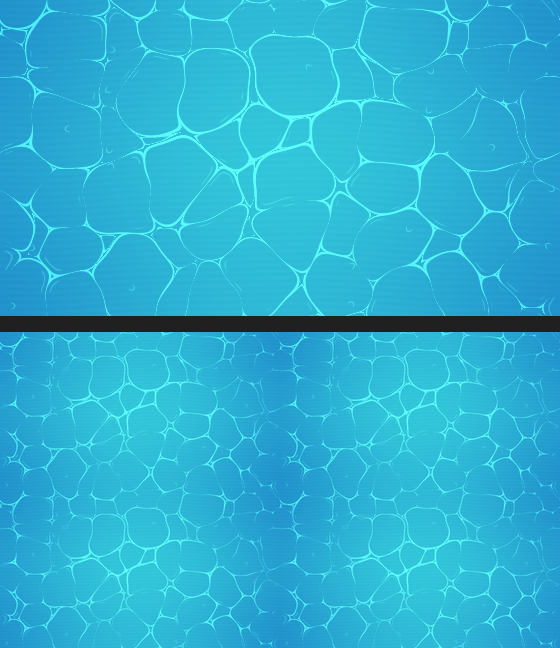
Top, the tile; bottom, the same tile 2 across and 2 down.
Give the GLSL for this texture, as a Shadertoy shader.

```glsl
// Thin bright caustic lines on blue-green water, tiling in both directions.
// A wrapped, weighted Voronoi diagram gives large and small cells; a soft
// minimum of the edge distances rounds them and leaves gaps at junctions.

const float PI = 3.14159265;
const vec2 CELLS = vec2(12.0, 6.0);

float hash(vec2 p) {
    return fract(sin(dot(p, vec2(127.1, 311.7))) * 43758.5453);
}

// Value noise that wraps after "period" cells
float noise(vec2 uv, vec2 period) {
    vec2 p = uv * period, i = floor(p), f = fract(p);
    f = f * f * (3.0 - 2.0 * f);
    vec2 a = mod(i, period), b = mod(i + 1.0, period);
    return mix(mix(hash(a), hash(vec2(b.x, a.y)), f.x),
               mix(hash(vec2(a.x, b.y)), hash(b), f.x), f.y);
}

// Cell centre (xy, in cells) and its random size (z), mostly large or small
vec3 seed(vec2 id) {
    vec2 w = mod(id, CELLS);
    vec2 jitter = vec2(hash(w + 3.7), hash(w + 18.3));
    float size = smoothstep(0.3, 0.8, hash(w + 41.9));
    return vec3(id + 0.14 + 0.72 * jitter, size);
}

// Rounded distance to the cell border, in sixths of the height
float cellBorder(vec2 uv, vec2 stretch) {
    vec2 p = uv * CELLS, base = floor(p), nearest = vec2(0.0);
    vec2 nearestId = base;
    float best = 1e5, size = 0.0;
    for (int y = -2; y <= 2; y++)
    for (int x = -2; x <= 2; x++) {
        vec2 id = base + vec2(x, y);
        vec3 s = seed(id);
        vec2 d = (s.xy - p) * stretch;
        float power = dot(d, d) - 0.6 * s.z;
        if (power < best) {
            best = power; nearest = d; nearestId = id; size = s.z;
        }
    }
    float rounding = mix(0.028, 0.08, size), sum = 0.0;
    for (int y = -2; y <= 2; y++)
    for (int x = -2; x <= 2; x++) {
        vec2 id = base + vec2(x, y);
        if (id == nearestId) continue;
        vec3 s = seed(id);
        vec2 d = (s.xy - p) * stretch;
        float power = dot(d, d) - 0.6 * s.z;
        float edge = (power - best) / (2.0 * length(d - nearest));
        sum += exp(-edge / rounding);
    }
    return -rounding * log(sum + 1e-9);
}

// Rare small crescents, mostly away from the middle
float crescents(vec2 uv, float aspect, float rim) {
    vec2 grid = vec2(28.0, 16.0), p = uv * grid;
    vec2 id = mod(floor(p), grid), q = fract(p) - 0.5;
    q.x *= aspect * grid.y / grid.x;
    float turn = 6.2832 * hash(id + 7.1), c = cos(turn), s = sin(turn);
    q = mat2(c, s, -s, c) * q;
    q.y *= 1.5;
    float px = grid.y / iResolution.y;
    float arc = smoothstep(-0.05, 0.15, q.x);
    float ring = 1.0 - smoothstep(0.0, px + 0.02, abs(length(q) - 0.24));
    return ring * arc * step(0.985 - 0.06 * rim, hash(id + 63.0));
}

void mainImage(out vec4 fragColor, in vec2 fragCoord) {
    vec2 uv = fragCoord / iResolution.xy;
    float aspect = iResolution.x / iResolution.y;
    float px = CELLS.y / iResolution.y;

    // Water: pale in the middle, deeper at the sides, finely rippled
    vec2 glow = sin(PI * uv);
    float light = 0.75 * pow(max(glow.x, 0.0), 1.25) + 0.23 * glow.y * glow.y;
    vec3 water = mix(vec3(0.13, 0.575, 0.80), vec3(0.20, 0.78, 0.855), light);
    float bend = 0.6 * cos(2.0 * PI * uv.x) + 0.15 * sin(6.0 * PI * uv.x);
    water += vec3(0.003, 0.008, 0.005) * sin(2.0 * PI * (48.0 * uv.y + bend));

    // Wavy cell borders
    vec2 warped = uv;
    warped.x += 0.007 * sin(2.0 * PI * (3.0 * uv.y + uv.x)) +
                0.003 * sin(2.0 * PI * (7.0 * uv.y - 4.0 * uv.x));
    warped.y += 0.012 * sin(2.0 * PI * (4.0 * uv.x - uv.y)) +
                0.005 * sin(2.0 * PI * (9.0 * uv.x + 3.0 * uv.y));
    vec2 stretch = vec2(aspect * CELLS.y / CELLS.x, 1.0);
    float border = cellBorder(warped, stretch);

    // Line width swells and thins out along the borders
    float swell = noise(uv, vec2(20.0, 11.0));
    float width = mix(-0.012, 0.018, swell) + 0.010 * (light - 0.6);
    float line = 1.0 - smoothstep(width - 0.6 * px, width + 0.6 * px, border);

    // Junctions open into small gaps of water
    float depth = mix(0.008, 0.036, noise(uv + 0.61, vec2(16.0, 9.0)));
    line *= 1.0 - smoothstep(depth, depth + 0.7 * px, -border);

    // Faint broken echoes just inside the cells
    float gaps = smoothstep(0.78, 0.88, noise(uv + 0.37, vec2(26.0, 15.0)));
    float echo = 1.0 - smoothstep(0.0, px + 0.002, abs(border - 0.075));
    float detail = max(0.4 * echo * gaps, 0.5 * crescents(uv, aspect, 1.0 - light));

    vec3 foam = mix(vec3(0.29, 0.93, 0.97), vec3(0.37, 1.0, 0.99), light);
    fragColor = vec4(mix(water, foam, max(line, detail)), 1.0);
}
```
